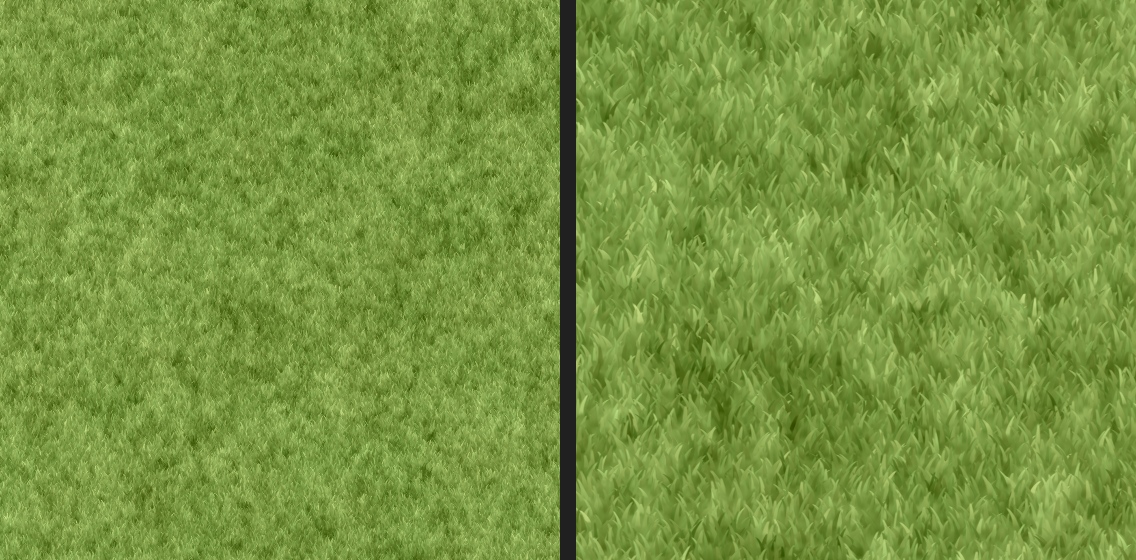
Left, the full canvas; right, a detail of the centre.
Write a WebGL 2 fragment shader that draws this texture.

```glsl
#version 300 es
precision highp float;

uniform vec2 u_resolution;
out vec4 fragColor;

const float CELL = 0.004;
const vec3 MID_GREEN = vec3(0.468, 0.585, 0.248);
const vec3 TONE_STEP = vec3(0.060, 0.061, 0.057);
const vec3 WARM_SHIFT = vec3(0.040, 0.004, 0.010);

// Integer hash giving three values in 0..1
vec3 hash3(vec2 cell, int seed) {
    uvec3 v = uvec3(ivec3(ivec2(cell), seed) + 4096);
    v = v * 1664525u + 1013904223u;
    v.x += v.y * v.z;
    v.y += v.z * v.x;
    v.z += v.x * v.y;
    v ^= v >> 16u;
    v.x += v.y * v.z;
    v.y += v.z * v.x;
    v.z += v.x * v.y;
    return vec3(v >> 8u) / 16777216.0;
}

float valueNoise(vec2 p, int seed) {
    vec2 cell = floor(p);
    vec2 f = p - cell;
    f = f * f * (3.0 - 2.0 * f);
    float a = hash3(cell, seed).x;
    float b = hash3(cell + vec2(1.0, 0.0), seed).x;
    float c = hash3(cell + vec2(0.0, 1.0), seed).x;
    float d = hash3(cell + vec2(1.0, 1.0), seed).x;
    return mix(mix(a, b, f.x), mix(c, d, f.x), f.y);
}

// Brightness of the turf: tufts, finer clumps, broad patches, dark pockets
float turfTone(vec2 p) {
    float tufts = 0.26 * valueNoise(p * 34.0, 1) + 0.44 * valueNoise(p * 74.0, 2);
    tufts += 0.30 * valueNoise(p * 145.0, 6) - 0.5;
    float patches = valueNoise(p * 7.0, 3) - 0.5;
    float pocket = smoothstep(0.68, 0.88, valueNoise(p * vec2(78.0, 86.0), 4));
    return 0.36 + 5.6 * tufts + 0.8 * patches - 1.4 * pocket;
}

// Coverage and height along a tapered, bending blade rooted at the origin
vec2 bladeShape(vec2 d, float size, float lean, float width, float soft) {
    float t = d.y / size;
    if (t <= 0.0 || t >= 1.0) return vec2(0.0);
    float side = abs(d.x - lean * t * t);
    float halfWidth = width * (1.0 - 0.7 * t);
    float cover = 1.0 - smoothstep(halfWidth - soft, halfWidth + soft, side);
    cover *= smoothstep(0.0, 0.25, t) * (1.0 - smoothstep(0.85, 1.0, t));
    return vec2(cover, t);
}

// Paints blades from back to front; returns tone and warmth
vec2 grass(vec2 p, float soft) {
    vec2 home = floor(p / CELL);
    vec2 shade = vec2(turfTone(p) - 0.6, 0.0);
    for (int row = 0; row >= -4; row--) {
        for (int col = -2; col <= 2; col++) {
            vec2 cell = home + vec2(col, row);
            vec3 place = hash3(cell, 11);
            vec3 look = hash3(cell, 12);
            vec2 root = (cell + place.xy) * CELL;
            float size = mix(0.007, 0.0145, place.z);
            float lean = mix(-0.007, 0.007, look.x);
            float width = mix(0.0013, 0.0020, look.y);
            vec2 blade = bladeShape(p - root, size, lean, width, soft);
            if (blade.x > 0.0) {
                float glint = smoothstep(0.94, 1.0, look.z);
                float tone = turfTone(root) + 3.2 * (look.z - 0.5);
                tone += 1.7 * (blade.y - 0.5) + 1.0 * glint;
                float warmth = look.y - 0.5 + 0.5 * glint;
                shade = mix(shade, vec2(tone, warmth), blade.x);
            }
        }
    }
    return shade;
}

void main() {
    vec2 p = gl_FragCoord.xy / u_resolution.y;
    float soft = 0.0004 + 0.35 / u_resolution.y;
    vec2 shade = grass(p, soft);

    // Fine grain, stretched slightly along the blades
    shade.x += 1.3 * (valueNoise(p * vec2(300.0, 220.0), 7) - 0.5);

    // Broad drift between cooler and yellower green
    float drift = valueNoise(p * 11.0, 5) - 0.5;
    vec3 color = MID_GREEN + shade.x * TONE_STEP;
    color += (shade.y + 0.5 * drift) * WARM_SHIFT;
    fragColor = vec4(clamp(color, 0.0, 1.0), 1.0);
}
```
